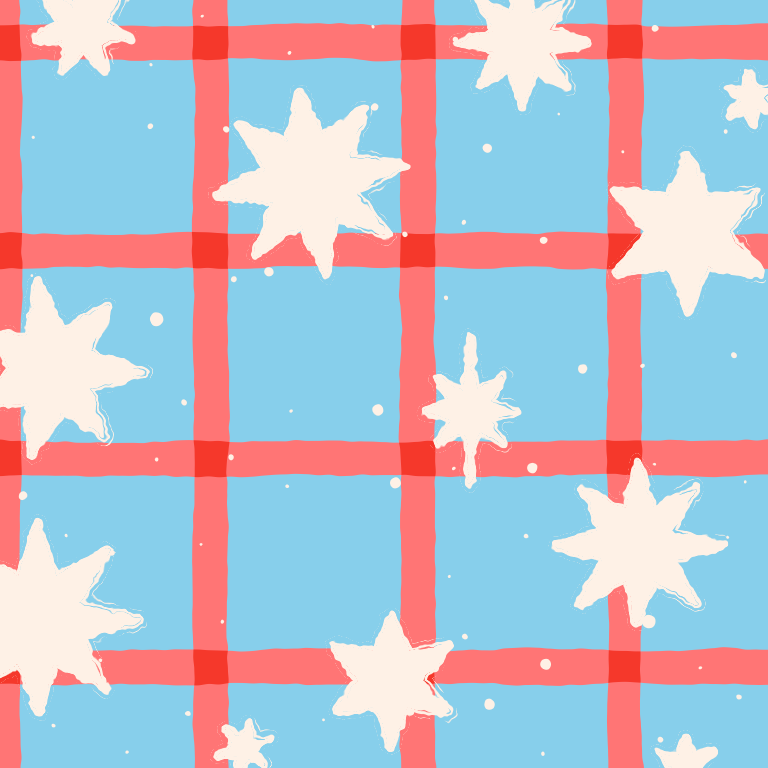
Write a Shadertoy shader that draws this pattern.

```glsl
const vec3 SKY = vec3(0.53, 0.81, 0.92);
const vec3 BAND = vec3(1.00, 0.46, 0.46);
const vec3 CROSSING = vec3(0.96, 0.22, 0.17);
const vec3 CREAM = vec3(0.995, 0.945, 0.90);

const vec2 BAND_PITCH = vec2(0.2695, 0.271);
const vec2 BAND_OFFSET = vec2(0.005, 0.132);
const float BAND_HALF = 0.0225;
const float BAND_WOBBLE = 0.006;

const float VALLEY = 0.50;       // inner radius relative to the tip radius
const float TIP_ROUND = 0.006;
const float EDGE_ROUGH = 0.006;
const float DOT_CELLS = 9.0;
const float DOT_SHARE = 0.8;

// Centre x, centre y, radius
const int STAR_COUNT = 12;
const vec3 STARS[12] = vec3[12](
    vec3(0.108, 0.964, 0.070), vec3(0.680, 0.945, 0.088), vec3(0.406, 0.766, 0.126),
    vec3(0.896, 0.698, 0.113), vec3(0.979, 0.870, 0.040), vec3(0.070, 0.518, 0.119),
    vec3(0.049, 0.193, 0.132), vec3(0.612, 0.465, 0.066), vec3(0.831, 0.290, 0.110),
    vec3(0.510, 0.115, 0.094), vec3(0.318, 0.027, 0.038), vec3(0.893, 0.000, 0.046));
// Rays, tilt, half length of the vertical spire
const vec3 TRAITS[12] = vec3[12](
    vec3(7, 0, 0), vec3(8, 0, 0), vec3(8, 0.15, 0),
    vec3(6, 0, 0), vec3(6, 0.1, 0), vec3(7, 0.2, 0),
    vec3(8, 0, 0), vec3(8, 0, 0.093), vec3(8, 0, 0),
    vec3(6, 0, 0), vec3(6, -0.2, 0), vec3(6, 0, 0));

float hash(vec2 p) {
    return fract(sin(dot(p, vec2(127.1, 311.7))) * 43758.5453);
}

float noise(vec2 p) {
    vec2 i = floor(p), f = fract(p);
    f = f * f * (3.0 - 2.0 * f);
    return mix(mix(hash(i), hash(i + vec2(1, 0)), f.x),
               mix(hash(i + vec2(0, 1)), hash(i + vec2(1, 1)), f.x), f.y);
}

float coverage(float d) {
    return clamp(0.5 - d * iResolution.y, 0.0, 1.0);
}

// Painted band: each edge wavers on its own
float bandDistance(float across, float along, float pitch, float offset, float seed) {
    float id = round((across - offset) / pitch);
    float x = across - offset - id * pitch;
    float lane = seed + id * 7.0 + (x < 0.0 ? 3.0 : 0.0);
    float slow = noise(vec2(along * 16.0, lane)) - 0.5;
    float fine = noise(vec2(along * 70.0, lane + 40.0)) - 0.5;
    return abs(x) - BAND_HALF + BAND_WOBBLE * (0.7 * slow + 0.3 * fine);
}

// Star with rays of slightly uneven length
float starDistance(vec2 p, float radius, vec3 trait, float seed) {
    float sector = 6.28319 / trait.x;
    float angle = atan(-p.x, p.y) - trait.y;
    float ray = round(angle / sector);
    angle -= ray * sector;
    vec2 q = length(p) * vec2(cos(angle), abs(sin(angle)));
    float reach = radius * mix(0.95, 1.05, hash(vec2(mod(ray, trait.x), seed)));
    vec2 tip = vec2(reach - TIP_ROUND, 0.0);
    vec2 valley = (radius * VALLEY - TIP_ROUND) * vec2(cos(0.5 * sector), sin(0.5 * sector));
    vec2 e = valley - tip, w = q - tip;
    float d = length(w - e * clamp(dot(w, e) / dot(e, e), 0.0, 1.0));
    d = (e.x * w.y > e.y * w.x ? -d : d) - TIP_ROUND;
    if (trait.z > 0.0)
        d = min(d, length(vec2(p.x, max(abs(p.y) - trait.z, 0.0))) - 0.0075);
    return d;
}

// Dry brush: slits inside the edge and wisps outside it, on the right side
float dryBrush(float d, vec2 p, float radius) {
    float side = smoothstep(0.1, 0.6, p.x / radius);
    float width = 0.0045 * (noise(p * 55.0 + radius * 900.0) - 0.5) * side - 0.0004;
    d = max(d, width - abs(d + 0.004));
    return min(d, abs(d - 0.005) - 0.6 * width);
}

float dotDistance(vec2 uv) {
    vec2 cell = floor(uv * DOT_CELLS);
    if (hash(cell + 5.3) > DOT_SHARE) return 1.0;
    vec2 centre = cell + mix(vec2(0.15), vec2(0.85), vec2(hash(cell + 11.7), hash(cell + 23.1)));
    float radius = mix(0.0018, 0.0100, pow(hash(cell + 37.9), 3.0));
    return length(uv - centre / DOT_CELLS) - radius;
}

void mainImage(out vec4 fragColor, in vec2 fragCoord) {
    vec2 uv = fragCoord / iResolution.y;

    // Crossed bands
    float column = coverage(bandDistance(uv.x, uv.y, BAND_PITCH.x, BAND_OFFSET.x, 10.0));
    float row = coverage(bandDistance(uv.y, uv.x, BAND_PITCH.y, BAND_OFFSET.y, 90.0));
    vec3 color = mix(SKY, BAND, max(column, row));
    color = mix(color, CROSSING, column * row);

    // Rough paint edge shared by stars and dots
    vec2 jitter = vec2(noise(uv * 75.0), noise(uv * 75.0 + 50.0)) - 0.5;
    jitter += 0.5 * (vec2(noise(uv * 190.0), noise(uv * 190.0 + 80.0)) - 0.5);
    float paint = dotDistance(uv + 0.3 * EDGE_ROUGH * jitter);
    for (int i = 0; i < STAR_COUNT; i++) {
        vec2 p = uv + EDGE_ROUGH * jitter - STARS[i].xy;
        float d = starDistance(p, STARS[i].z, TRAITS[i], float(i));
        paint = min(paint, dryBrush(d, p, STARS[i].z));
    }
    fragColor = vec4(mix(color, CREAM, coverage(paint)), 1.0);
}
```
